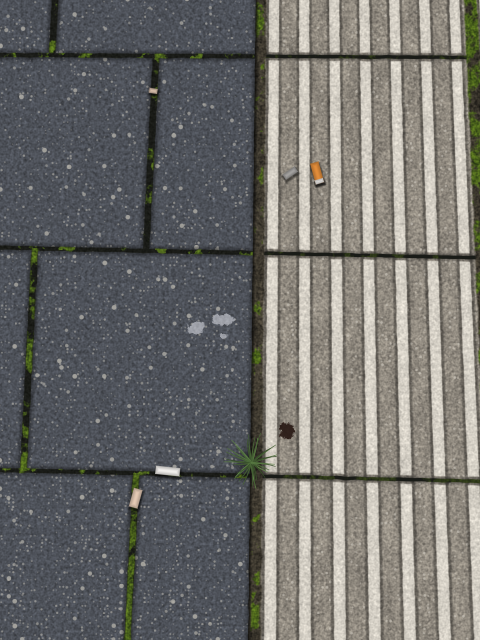
Reproduce this texture procedurally as a WebGL 2 fragment shader.

```glsl
#version 300 es
precision highp float;
uniform vec2 u_resolution;
out vec4 fragColor;

const vec3 SLAB_DARK = vec3(.22, .23, .25), SLAB_LIGHT = vec3(.38, .4, .44);
const vec3 SPECK = vec3(.7, .69, .66), GAP = vec3(.1, .105, .09);
const vec3 GROOVE_DARK = vec3(.43, .41, .38), GROOVE_LIGHT = vec3(.68, .65, .6);
const vec3 RIDGE = vec3(.82, .8, .76), SOIL = vec3(.25, .23, .19);
const vec3 MOSS_DARK = vec3(.15, .21, .07), MOSS_LIGHT = vec3(.41, .53, .14);
const vec3 GRASS = vec3(.36, .5, .27), PAPER = vec3(.91, .9, .89);
const vec3 FILTER = vec3(.85, .53, .22), CREAM = vec3(.86, .76, .68);
const vec3 COURSE_Y = vec3(.914, .613, .2656), COURSE_SLOPE = vec3(.005, .021, .0234);
const vec4 SPLIT_X = vec4(.034, .1965, .0227, .1992), SPLIT_MOSS = vec4(.05, .05, .22, .5);
const float RIDGE_HALF = .175, TILE_LEFT = -.26, TILE_RIGHT = 6.33, NEXT_TILE = 6.76;
const vec2 TUFT = vec2(.393, .277);
const float BLADES = 30.;
float aa;

vec2 hash2(vec2 p) {
  vec3 q = fract(p.xyx * vec3(.1031, .103, .0973));
  q += dot(q, q.yzx + 33.33);
  return fract((q.xx + q.yz) * q.zy);
}
float corner(vec2 i, vec2 f) { return dot(hash2(i) * 2. - 1., f); }
float noise(vec2 p) {
  vec2 i = floor(p), f = fract(p), s = f * f * (3. - 2. * f), e = vec2(1, 0);
  return mix(mix(corner(i, f), corner(i + e, f - e), s.x),
    mix(corner(i + e.yx, f - e.yx), corner(i + 1., f - 1.), s.x), s.y);
}
float fbm(vec2 p) {
  float sum = 0., amp = 1.;
  for (int i = 0; i < 4; i++, amp *= .55, p = p * 2.03 + 17.) sum += amp * noise(p);
  return sum;
}
// Smooth step that may also fall
float ramp(float a, float b, float x) { return smoothstep(0., 1., (x - a) / (b - a)); }

// Randomly sized stones, one per grid cell
float specks(vec2 p, float scale, float share) {
  vec2 cell = floor(p * scale), r = hash2(cell + 41.);
  float d = length(fract(p * scale) - .3 - .4 * hash2(cell)) - mix(.12, .32, r.y);
  return ramp(aa, -aa, d / scale) * step(r.x, share) * mix(.5, 1., r.y);
}
float bar(vec2 p, vec2 a, vec2 b, float w) {
  vec2 axis = normalize(b - a), q = p - .5 * (a + b);
  q = abs(vec2(dot(q, axis), dot(q, vec2(-axis.y, axis.x)))) - vec2(.5 * length(b - a), w);
  return length(max(q, 0.)) + min(max(q.x, q.y), 0.);
}
void litter(inout vec3 col, vec2 p, vec2 a, vec2 b, float w, vec3 tint) {
  float d = bar(p, a, b, w);
  col *= 1. - .5 * ramp(.004, -.001, bar(p + vec2(-.001, .003), a, b, w));
  col = mix(col, tint * (.82 + .22 * ramp(0., w, -d)), ramp(aa, -aa, d));
}
float blot(vec2 p, vec2 c, vec2 r) {
  return ramp(1.15, .85, length((p - c) / r) + .8 * fbm(p * 90.));
}

void main() {
  vec2 p = gl_FragCoord.xy / u_resolution * vec2(.75, 1.), q = p - TUFT;
  aa = .75 / u_resolution.y;
  float patchy = fbm(p * 34. + 5.), wobble = .0015 * noise(p * 60.);
  float grain = noise(p * 190.) + .8 * noise(p * 330. + 7.);

  // Courses and staggered splits
  vec3 rise = p.y - COURSE_Y + COURSE_SLOPE * p.x, gaps = abs(rise + wobble);
  float course = min(gaps.x, min(gaps.y, gaps.z));
  int row = int(dot(step(rise, vec3(0)), vec3(1)) + .5);
  float split = abs(p.x - SPLIT_X[row] - .052 * p.y + wobble);
  float side = p.x - .388 - .0117 * p.y - wobble;
  vec3 moss = mix(MOSS_DARK, MOSS_LIGHT, clamp(.45 + .7 * grain + .4 * patchy, 0., 1.));

  // Dark slabs
  float joint = min(min(course - .0036, split - .0055), -side);
  vec3 col = mix(SLAB_DARK, SLAB_LIGHT, clamp(.52 + .65 * grain + .1 * patchy, 0., 1.));
  col = mix(col, SPECK, .65 * specks(p, 175., .26 - .12 * p.y));
  col = mix(col, SPECK, .85 * specks(p + 3.1, 85., .12 - .07 * p.y));
  col *= mix(.68, 1., ramp(0., .008, joint));
  col = mix(col, GAP + .05 * grain, ramp(.001, -.0015, joint));
  col = mix(col, moss, ramp(.0065, .003, split) * ramp(.12, .37, patchy + SPLIT_MOSS[row]));
  col = mix(col, moss, ramp(.005, .002, course) * ramp(.12, .3, patchy));

  // Ribbed pale tiles, spreading toward the bottom
  float u = (p.x - .4219 - .0065 * p.y) / mix(.0547, .0469, p.y);
  float rib = abs(fract(u + .5) - .5) + .02 * noise(p * 85.);
  float tone = .52 + .75 * grain + .4 * fbm(vec2(u * 2.5, p.y * 22.) + 3.);
  vec3 tile = mix(GROOVE_DARK, GROOVE_LIGHT, clamp(tone, 0., 1.));
  tile = mix(tile, RIDGE, .6 * specks(p + 1.7, 150., .22));
  tile *= 1. - .32 * ramp(.09, .01, abs(rib - RIDGE_HALF - .03));
  vec3 crest = RIDGE * (1. + .17 * grain + .08 * patchy) * (1.03 - 1.8 * rib * rib);
  float crown = ramp(.02, -.035, rib - RIDGE_HALF);
  tile = mix(tile, crest, crown * ramp(.005, .008, course));
  tile *= mix(.72, 1., ramp(.002, .009, course));
  tile = mix(tile, mix(GAP, moss, .4 * ramp(0., .25, patchy)), ramp(.0037, .0017, course));

  // Soil and moss beside the tiles
  vec3 soil = SOIL * (1. + .55 * grain + .5 * patchy);
  float lush = patchy + .3 * ramp(.22, 0., p.y) + .18 * ramp(.58, .7, p.y);
  float growth = ramp(.25, .45, lush) * ramp(.009, .004, abs(p.x - .398 - .009 * p.y));
  growth = max(growth, blot(p, vec2(.4, .443), vec2(.008, .013)));
  vec3 seam = mix(soil, moss, growth) * mix(.4, 1., ramp(0., .006, side));
  vec3 farSeam = mix(soil, moss, ramp(.39, .69, patchy + .7 * p.y));
  u += .06 * patchy;
  tile = mix(tile, farSeam, ramp(-.04, .04, u - TILE_RIGHT) * ramp(.04, -.04, u - NEXT_TILE));
  tile = mix(tile, seam, ramp(.04, -.04, u - TILE_LEFT));
  col = mix(col, tile, ramp(-.001, .001, side));

  // Stains
  float chalk = blot(p, vec2(.349, .5), vec2(.017, .009));
  chalk = max(chalk, blot(p, vec2(.306, .488), vec2(.012, .009)));
  chalk = max(chalk, blot(p, vec2(.349, .474), vec2(.008, .004)));
  col = mix(col, vec3(.66, .67, .7) + .06 * grain, .9 * chalk);
  col = mix(col, vec3(.15, .09, .07), .9 * blot(p, vec2(.448, .328), vec2(.012)));

  // Grass tuft
  col *= 1. - .45 * ramp(.035, .005, length(q));
  for (float i = 0.; i < BLADES; i++) {
    vec2 r = hash2(vec2(i, 23)), dir = vec2(0, 6.2832 * (i + r.x) / BLADES);
    dir = vec2(cos(dir.y), sin(dir.y));
    float reach = mix(.026, .044, r.y) + .008 * max(dir.y, 0.);
    float t = clamp(dot(q, dir) / reach, 0., 1.), bend = (r.x - .5) * .014 * t * t;
    float d = length(q - dir * reach * t - vec2(-dir.y, dir.x) * bend);
    col = mix(col, GRASS * (.6 + .6 * r.x), ramp(aa, -aa, d - mix(.0014, .0004, t)));
  }

  // Scattered litter
  litter(col, p, vec2(.491, .746), vec2(.5, .7135), .0068, FILTER);
  litter(col, p, vec2(.498, .72), vec2(.5, .7135), .0068, PAPER);
  litter(col, p, vec2(.444, .723), vec2(.463, .736), .005, PAPER * .67);
  litter(col, p, vec2(.243, .266), vec2(.281, .262), .0065, PAPER);
  litter(col, p, vec2(.216, .236), vec2(.208, .207), .007, CREAM);
  litter(col, p, vec2(.233, .859), vec2(.246, .857), .004, CREAM * .92);
  fragColor = vec4(clamp(col, 0., 1.), 1.);
}
```
